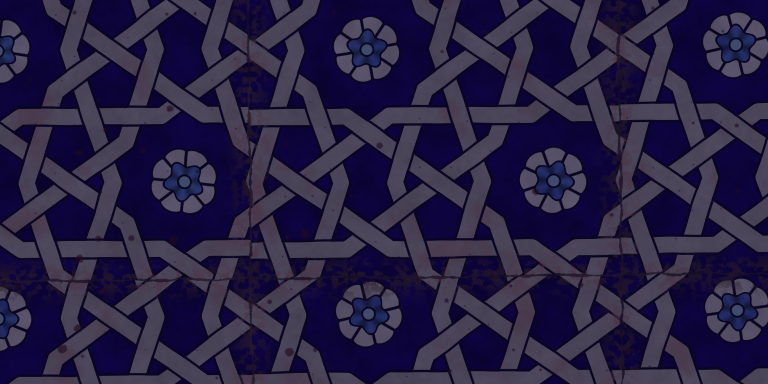
This pattern is drawn by a WebGL 1 fragment shader. Its source:

```glsl
precision highp float;
uniform vec2 u_resolution;

#define APOTHEM 0.2977            // decagon apothem, in canvas heights
#define ORIGIN vec2(0.4766, 0.523)
#define TILT 0.011
#define STRAP 0.072               // half width, in apothems
#define OUTLINE 0.020
#define FLOWER 0.285
#define WEAR 0.65
#define COBALT vec3(0.045, 0.010, 0.225)
#define GLAZE vec3(0.290, 0.270, 0.348)
#define ROSE vec3(0.290, 0.195, 0.270)
#define INK vec3(0.035, 0.020, 0.130)

const float SECTOR = 0.62831853;  // a tenth of a turn
const vec2 CELL = vec2(3.23607, 2.35114);

float hash(vec2 p) {
  vec3 q = fract(vec3(p.xyx) * 0.1031);
  q += dot(q, q.yzx + 33.33);
  return fract((q.x + q.y) * q.z);
}

float noise(vec2 p) {
  vec2 i = floor(p), f = fract(p);
  f = f * f * (3.0 - 2.0 * f);
  return mix(mix(hash(i), hash(i + vec2(1, 0)), f.x),
             mix(hash(i + vec2(0, 1)), hash(i + vec2(1, 1)), f.x), f.y);
}

float fbm(vec2 p) {
  float sum = 0.0, gain = 0.53;
  for (int i = 0; i < 4; i++) {
    sum += gain * noise(p);
    p = p * 2.03 + 17.0;
    gain *= 0.5;
  }
  return sum;
}

vec2 polar(float r, float a) { return r * vec2(cos(a), sin(a)); }

// Offset from the nearest point of the centred lattice
vec2 nearestCentre(vec2 p) {
  vec2 a = p - CELL * floor(p / CELL + 0.5);
  vec2 b = p - CELL * (floor(p / CELL) + 0.5);
  return dot(a, a) < dot(b, b) ? a : b;
}

float segment(vec2 p, vec2 a, vec2 b) {
  vec2 d = b - a, q = p - a;
  return length(q - d * clamp(dot(q, d) / dot(d, d), 0.0, 1.0));
}

// Distance to the edges of the upper strap close to a crossing
float overEdge(vec2 p, vec2 crossing, float angle) {
  vec2 q = p - crossing, d = polar(1.0, angle);
  float e = abs(abs(q.x * d.y - q.y * d.x) - STRAP - 0.5 * OUTLINE);
  return length(q) < 0.165 ? e : 1.0;
}

// x: distance to the strap axis, y: distance to the interlace lines
vec2 straps(vec2 p) {
  vec2 c = nearestCentre(p);
  float turn = floor(atan(c.y, c.x) / SECTOR + 0.5) * SECTOR;
  vec2 q = polar(1.0, turn);
  q = vec2(dot(c, q), c.y * q.x - c.x * q.y);
  vec2 m = vec2(q.x, abs(q.y));
  vec2 contact = vec2(1, 0), kink = vec2(0.61803, 0);
  float d = min(segment(m, contact, polar(kink.x, SECTOR)),
                segment(m, kink, polar(1.0, SECTOR)));

  // Bow tie between four decagons
  vec2 b = abs(nearestCentre(p + vec2(0.5 * CELL.x, 0)));
  vec2 corner = vec2(0.30902, 0.22451);
  d = min(d, min(segment(b, kink, corner), segment(b, corner, vec2(0.23607, 0))));

  float e = overEdge(q, contact, 4.0 * SECTOR);
  e = min(e, overEdge(q, polar(0.72654, 0.5 * SECTOR), 2.0 * SECTOR));
  e = min(e, overEdge(q, polar(0.72654, -0.5 * SECTOR), -4.0 * SECTOR));
  return vec2(d, e);
}

// Eight pale petals around a five-lobed blue heart
vec3 paintFlower(vec3 col, vec2 c, float spin, float px, float mottle) {
  float r = length(c) / FLOWER, a = atan(c.y, c.x) + spin, s = px / FLOWER;
  float rim = 0.88 + 0.13 * sqrt(abs(cos(4.0 * a)));
  float gap = abs(sin(4.0 * a + 1.5708)) * r * 0.25;
  float petal = smoothstep(s, -s, r - rim) * smoothstep(0.02, 0.02 + 2.0 * s, gap);
  col = mix(col, INK, smoothstep(s, -s, r - rim - 0.06));
  col = mix(col, GLAZE * (1.02 + 0.25 * mottle), petal);
  float heart = 0.51 + 0.09 * cos(5.0 * a);
  col = mix(col, INK, smoothstep(s, -s, r - heart - 0.06));
  vec3 blue = mix(vec3(0.10, 0.12, 0.36), vec3(0.17, 0.23, 0.44), mottle);
  col = mix(col, blue * (0.8 + 0.2 * cos(5.0 * a)), smoothstep(s, -s, r - heart));
  col = mix(col, INK, smoothstep(s, -s, r - 0.23));
  return mix(col, vec3(0.25, 0.29, 0.42), smoothstep(s, -s, r - 0.17));
}

void main() {
  vec2 p = (gl_FragCoord.xy / u_resolution.y - ORIGIN) / APOTHEM;
  float px = 0.75 / (u_resolution.y * APOTHEM);
  p = vec2(p.x + TILT * p.y, 1.0105 * (p.y - TILT * p.x));

  // Tile joints, with a small shift of each tile
  vec2 pitch = CELL * vec2(1, 2);
  vec2 j = p - vec2(0.588, -0.85) + 0.025 * (vec2(noise(p.yx * 7.0), noise(p * 7.0)) - 0.5);
  vec2 tile = floor(j / pitch);
  vec2 joint = abs(j - pitch * floor(j / pitch + 0.5));
  vec2 w = p + 0.03 * (vec2(hash(tile + 3.0), hash(tile + 8.0)) - 0.5);
  w += 0.012 * (vec2(noise(p * 4.0), noise(p * 4.0 + 31.0)) - 0.5);

  // Glazes
  float cloud = fbm(p * 5.0 + 40.0), grain = fbm(p * 22.0 + 90.0);
  vec3 col = COBALT * (0.72 + 0.55 * cloud) + vec3(0.005, 0.008, 0.01) * grain;
  vec2 s = straps(w);
  float body = smoothstep(px, -px, s.x - STRAP);
  float line = max(smoothstep(px, -px, s.x - STRAP - OUTLINE) - body,
                   smoothstep(px, -px, s.y - 0.5 * OUTLINE));
  vec3 strap = GLAZE * (0.86 + 0.18 * cloud + 0.10 * grain);
  strap = mix(strap, ROSE, 0.5 * smoothstep(0.55, 0.8, fbm(p * 3.0 + 7.0)));
  col = mix(col, strap, body);
  col = mix(col, INK, line);
  vec2 c = nearestCentre(w);
  col = paintFlower(col, c, hash(floor((w - c) * 4.0 + 0.5) + 60.0), px, cloud);

  // Chipped joints and scattered pits
  float nearJoint = min(joint.x, joint.y);
  float chip = smoothstep(0.25, 0.0, nearJoint) * smoothstep(0.42, 0.62, grain);
  col = mix(col, ROSE * (0.55 + 0.45 * body), WEAR * chip);
  float crack = smoothstep(px, -px, nearJoint - 0.022 * grain);
  col = mix(col, mix(INK, ROSE * 0.65, cloud), 0.8 * crack);
  vec2 g = floor(p * 5.0), f = fract(p * 5.0) - 0.5;
  f -= 0.5 * (vec2(hash(g + 11.0), hash(g + 23.0)) - 0.5);
  float size = 0.02 + 0.16 * pow(hash(g + 5.0), 8.0);
  float pit = smoothstep(0.05, -0.05, length(f) - size * (0.6 + grain));
  col = mix(col, vec3(0.12, 0.04, 0.12), WEAR * pit * step(0.6, hash(g + 70.0)));
  gl_FragColor = vec4(col, 1.0);
}
```
